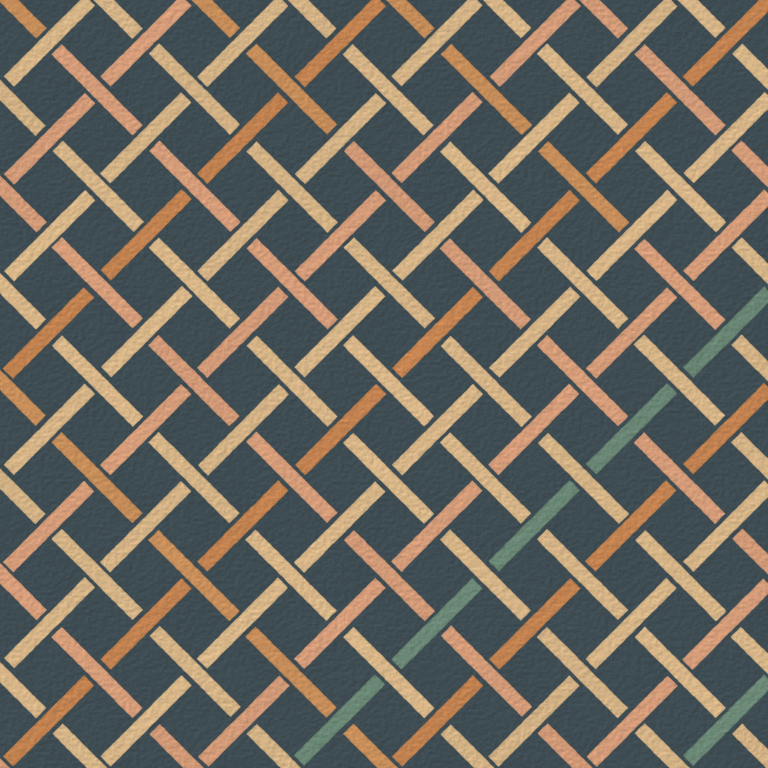
Write a WebGL 2 fragment shader that draws this pattern.

```glsl
#version 300 es
precision highp float;

#define PERIOD 0.1264
#define ORIGIN vec2(0.0638, 0.0534)
#define BAR_HALF vec2(0.592, 0.076)
#define CORNER 0.010
#define WOBBLE 0.006
#define JITTER 0.016
#define SHADE_VARIATION 0.035
#define GRAIN_FREQ vec2(210.0, 270.0)
#define GRAIN_STRENGTH 0.085

uniform vec2 u_resolution;
out vec4 fragColor;

const vec3 SLATE  = vec3(0.245, 0.300, 0.325);
const vec3 SAND   = vec3(0.830, 0.700, 0.525);
const vec3 PINK   = vec3(0.825, 0.605, 0.470);
const vec3 ORANGE = vec3(0.760, 0.510, 0.315);
const vec3 OCHRE  = vec3(0.770, 0.550, 0.350);
const vec3 SAGE   = vec3(0.415, 0.525, 0.455);

float hash(vec2 p) {
    vec3 h = fract(p.xyx * vec3(0.1031, 0.1030, 0.0973));
    h += dot(h, h.yzx + 33.33);
    return fract((h.x + h.y) * h.z);
}

float noise(vec2 p) {
    vec2 i = floor(p), f = fract(p);
    f = f * f * (3.0 - 2.0 * f);
    return mix(mix(hash(i), hash(i + vec2(1, 0)), f.x),
               mix(hash(i + vec2(0, 1)), hash(i + vec2(1, 1)), f.x), f.y);
}

float grainHeight(vec2 p) {
    return 0.65 * noise(p) + 0.35 * noise(p * 2.1 + 17.0);
}

float roundedBox(vec2 p, vec2 halfSize) {
    vec2 d = abs(p) - halfSize + CORNER;
    return length(max(d, 0.0)) + min(max(d.x, d.y), 0.0) - CORNER;
}

// Rising bars share a colour along each diagonal
vec3 risingColor(ivec2 cell) {
    int diagonal = cell.x + cell.y;
    int phase = diagonal & 3;
    if (phase == 1) return PINK;
    if (phase == 3) return ORANGE;
    return phase == 2 && diagonal > 8 ? SAGE : SAND;
}

// Falling bars alternate, and some strands change colour on the way down
vec3 fallingColor(ivec2 cell) {
    int diagonal = cell.x - cell.y;
    if ((diagonal & 1) == 1) return SAND;
    if (diagonal == -4) return OCHRE;
    if (diagonal < 0) return PINK;
    if (diagonal < 5 && cell.y < diagonal / 2) return OCHRE;
    return (diagonal & 3) == 0 && cell.y > 2 ? SAND : PINK;
}

// One bar per unit cell; slope is -1 for rising and 1 for falling (y down)
void paintBars(inout vec3 color, vec2 p, float slope, float pixel) {
    vec2 id = floor(p + 0.5);
    vec2 seed = id + 40.0 + 23.0 * slope;
    vec2 shift = JITTER * (vec2(hash(seed), hash(seed + 7.3)) - 0.5);
    vec2 local = p - id - shift;
    vec2 bar = vec2(local.x + slope * local.y, local.y - slope * local.x) * 0.70711;
    float edge = roundedBox(bar, BAR_HALF) + WOBBLE * (noise(p * 22.0 + 90.0) - 0.5);

    ivec2 cell = ivec2(id);
    vec3 paint = slope < 0.0 ? risingColor(cell) : fallingColor(cell);
    paint *= 1.0 + SHADE_VARIATION * (hash(seed + 3.1) - 0.5);
    paint *= 1.0 - 0.08 * smoothstep(-0.022, 0.0, edge);
    color = mix(color, paint, 1.0 - smoothstep(-pixel, pixel, edge));
}

void main() {
    vec2 uv = gl_FragCoord.xy / u_resolution.y;
    vec2 p = (vec2(uv.x, 1.0 - uv.y) - ORIGIN) / PERIOD;
    float pixel = 0.75 / (u_resolution.y * PERIOD);

    // Two sets of bars, offset by half a cell, form the weave
    vec3 color = SLATE;
    paintBars(color, p, -1.0, pixel);
    paintBars(color, p - 0.5, 1.0, pixel);

    // Embossed paper grain, lit from the upper left
    vec2 g = uv * GRAIN_FREQ;
    float relief = grainHeight(g) - grainHeight(g + vec2(-0.45, 0.65));
    float mottle = noise(uv * 26.0) - 0.5;
    color *= 1.0 + GRAIN_STRENGTH * relief * 2.0 + 0.02 * mottle;

    fragColor = vec4(color, 1.0);
}
```
